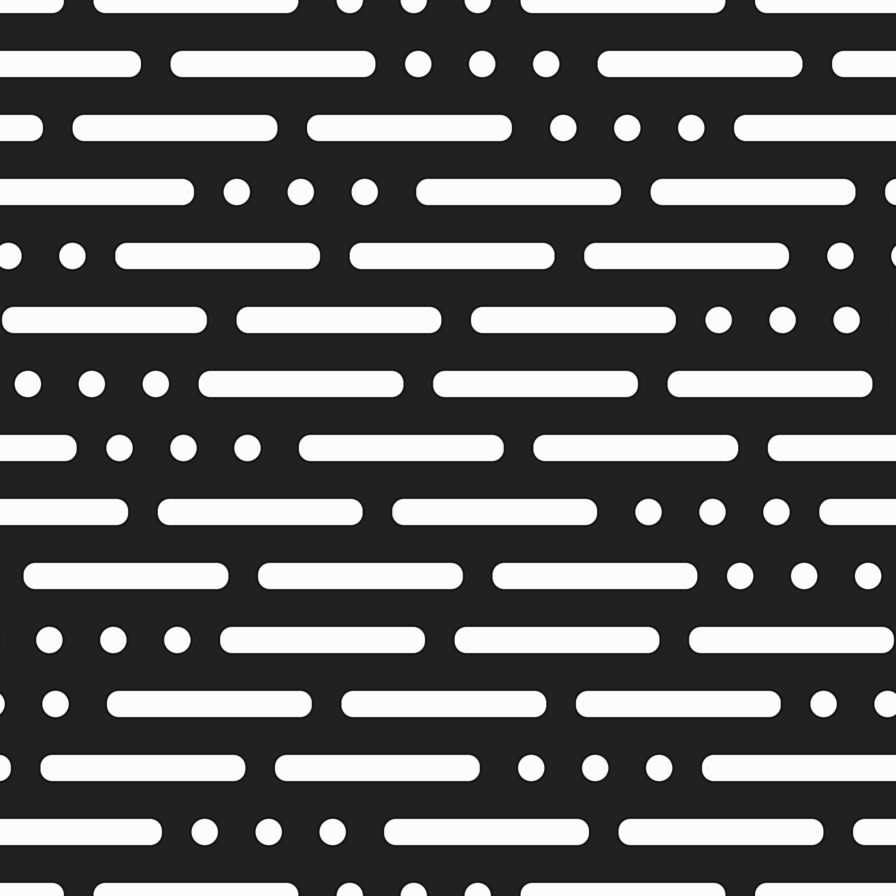
Give the GLSL for this pattern, as a Shadertoy shader.

```glsl
#define ROWS 14
#define DASH_PITCH 0.2617
#define DASH_HALF vec2(0.1143, 0.0146)
#define DASH_CORNER 0.0132
#define DOT_PITCH 0.0714
#define DOT_RADIUS 0.0147
#define DOT_SHIFT 0.0048
#define RIM_WIDTH 0.0026
#define GROUND vec3(0.13)
#define RIM vec3(0.08)
#define INK vec3(0.99)

// Centre of the dotted gap; the lower rows are the upper ones turned by 180 degrees
float gapCentre(int row) {
    const float centres[7] = float[7](0.543, 0.6953, 0.3405, 0.0046, 0.8783, 0.0977, 0.2096);
    return row <= 7 ? centres[row - 1] : 1.0 - centres[14 - row];
}

// Position relative to the nearest of three evenly spaced marks
float nearestOfThree(float x, float pitch) {
    return x - pitch * clamp(round(x / pitch), -1.0, 1.0);
}

float roundedBox(vec2 p, vec2 halfSize, float corner) {
    vec2 q = abs(p) - halfSize + corner;
    return length(max(q, 0.0)) + min(max(q.x, q.y), 0.0) - corner;
}

float dashDotDistance(vec2 uv) {
    // Rows are counted downwards from 1 to ROWS, with the last one on the seam
    float v = (1.0 - uv.y) * float(ROWS);
    float line = round(v);
    int row = int(line) % ROWS;
    if (row == 0) row = ROWS;
    float y = (v - line) / float(ROWS);
    float x = uv.x - gapCentre(row);

    // Three dashes opposite the gap
    float dashX = nearestOfThree(fract(x) - 0.5, DASH_PITCH);
    float dash = roundedBox(vec2(dashX, y), DASH_HALF, DASH_CORNER);

    // Three dots, nudged right on even rows and left on odd rows
    float nudge = row % 2 == 0 ? DOT_SHIFT : -DOT_SHIFT;
    float dotX = nearestOfThree(fract(x - nudge + 0.5) - 0.5, DOT_PITCH);
    float dots = length(vec2(dotX, y)) - DOT_RADIUS;

    return min(dash, dots);
}

void mainImage(out vec4 fragColor, in vec2 fragCoord) {
    float d = dashDotDistance(fragCoord / iResolution.xy);
    float aa = 0.9 / min(iResolution.x, iResolution.y);

    // Thin dark rim, then the white marks
    vec3 colour = mix(RIM, GROUND, smoothstep(-aa, aa, d - RIM_WIDTH));
    colour = mix(INK, colour, smoothstep(-aa, aa, d));
    fragColor = vec4(colour, 1.0);
}
```
